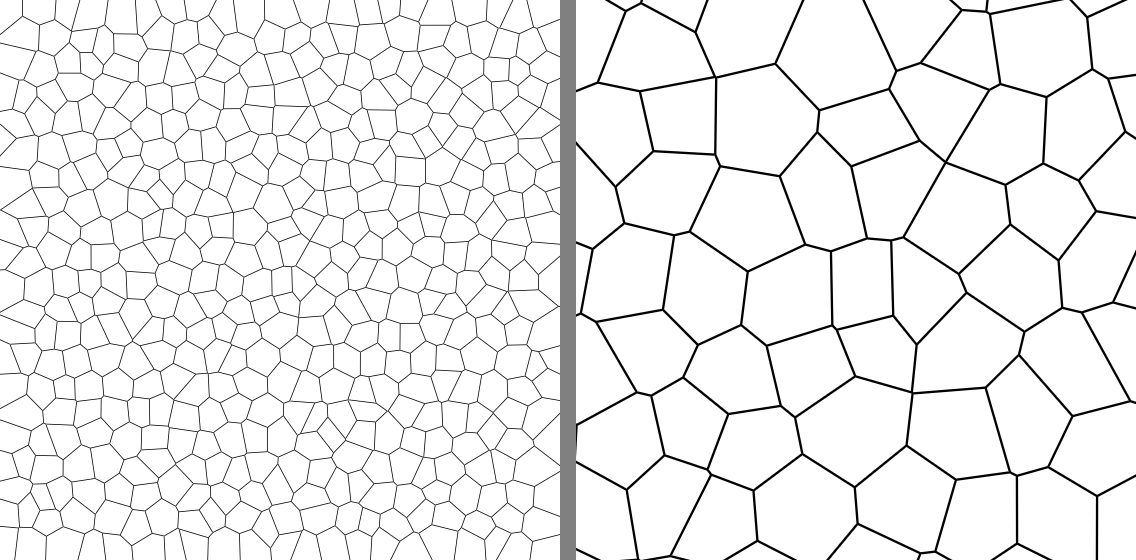
Left, the full canvas; right, a detail of the centre.
Reproduce this pattern procedurally as a WebGL 2 fragment shader.

```glsl
#version 300 es
precision highp float;

// Thin black outlines of irregular Voronoi cells on white paper.
// Sites are jittered on a staggered grid and kept only inside the canvas;
// the exact distance to the nearest cell wall gives the antialiased line.

uniform vec2 u_resolution;
out vec4 fragColor;

const float CELLS = 21.0;          // cells along the shorter side
const float JITTER = 0.41;         // largest site offset, in cells
const float LINE_WIDTH = 0.00138;  // in canvas units
const float SEED = 7.3;
const int REACH = 2;               // neighbour cells searched each way
const float TAU = 6.2831853;
const vec3 PAPER = vec3(1.0);
const vec3 INK = vec3(0.0);

float hash(vec2 p) {
    return fract(sin(dot(p, vec2(127.1, 311.7)) + SEED) * 43758.5453);
}

// Site of a cell: odd rows shift by half a cell, then move within a disc.
vec2 sitePosition(vec2 cell) {
    float angle = TAU * hash(cell);
    float radius = JITTER * sqrt(hash(cell + 57.0));
    float stagger = 0.5 * mod(cell.y, 2.0);
    return cell + vec2(0.5 + stagger, 0.5) + radius * vec2(cos(angle), sin(angle));
}

bool isInside(vec2 site, vec2 extent) {
    return all(greaterThan(site, vec2(0.0))) && all(lessThan(site, extent));
}

// Distance from p to the closest wall between two Voronoi cells.
float wallDistance(vec2 p, vec2 extent) {
    // Find the site that owns this point.
    vec2 home = floor(p);
    vec2 ownerCell = home;
    vec2 owner = p;
    float nearest = 1e5;
    for (int y = -REACH; y <= REACH; y++) {
        for (int x = -REACH; x <= REACH; x++) {
            vec2 cell = home + vec2(x, y);
            vec2 site = sitePosition(cell);
            vec2 offset = site - p;
            float squared = dot(offset, offset);
            if (squared < nearest && isInside(site, extent)) {
                nearest = squared;
                owner = site;
                ownerCell = cell;
            }
        }
    }

    // Measure to the bisector with each neighbouring site.
    float wall = 1e5;
    for (int y = -REACH; y <= REACH; y++) {
        for (int x = -REACH; x <= REACH; x++) {
            vec2 site = sitePosition(ownerCell + vec2(x, y));
            if ((x != 0 || y != 0) && isInside(site, extent)) {
                vec2 middle = 0.5 * (owner + site);
                wall = min(wall, dot(middle - p, normalize(site - owner)));
            }
        }
    }
    return wall;
}

// Share of a pixel-wide window, centred at distance d, covered by the line.
float lineCoverage(float d, float width, float pixel) {
    float upper = min(d + 0.5 * pixel, 0.5 * width);
    float lower = max(d - 0.5 * pixel, -0.5 * width);
    return max(upper - lower, 0.0) / pixel;
}

void main() {
    float side = min(u_resolution.x, u_resolution.y);
    vec2 p = gl_FragCoord.xy / side * CELLS;
    vec2 extent = u_resolution / side * CELLS;

    float d = wallDistance(p, extent) / CELLS;
    float ink = lineCoverage(d, LINE_WIDTH, 1.0 / side);
    fragColor = vec4(mix(PAPER, INK, ink), 1.0);
}
```
